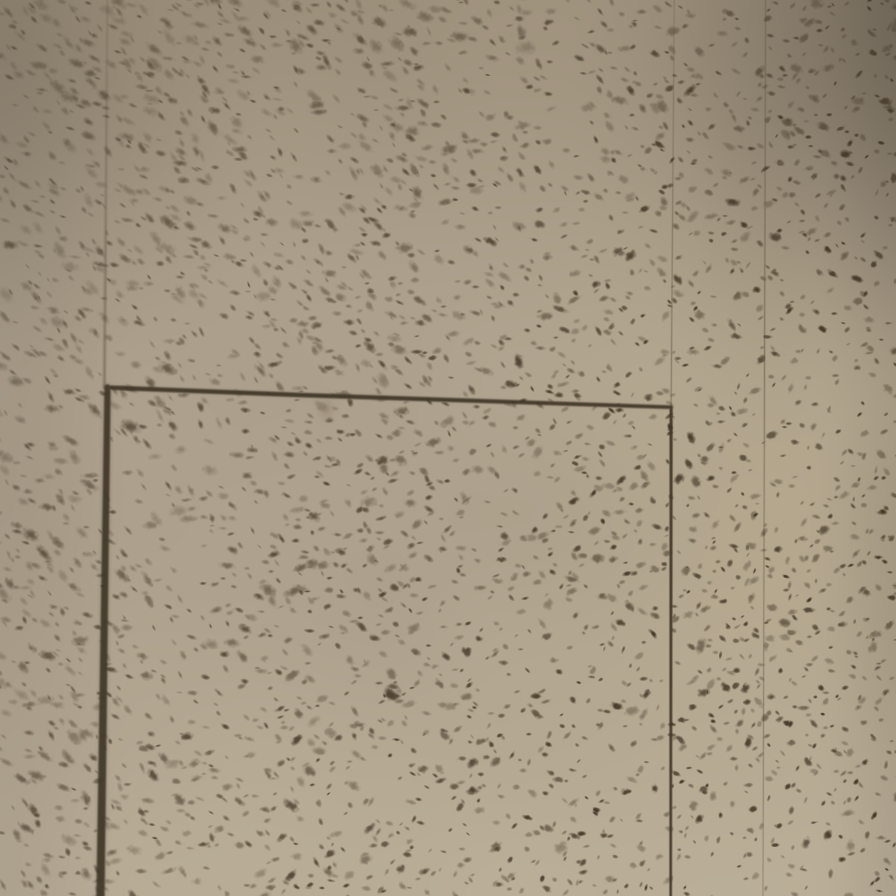
This texture is drawn by a Shadertoy shader. Its source:

```glsl
// Speckled stone-like wall panels with a recessed door outline and thin seams.
// A warm light gradient is overlaid with hashed, jittered grids of elliptical
// flecks, softer and more slanted at upper left; grooves are segment distances.

const vec3 TOP_TONE    = vec3(0.622, 0.570, 0.490);
const vec3 MIDDLE_TONE = vec3(0.682, 0.632, 0.554);
const vec3 BOTTOM_TONE = vec3(0.722, 0.676, 0.592);
const vec3 FLECK_TONE  = vec3(0.260, 0.215, 0.150);
const vec3 GROOVE_TONE = vec3(0.250, 0.210, 0.150);
const vec3 SMUDGE_TONE = vec3(0.560, 0.490, 0.420);

// Door corners and seam ends, in canvas units
const vec2 DOOR_TOP_LEFT     = vec2(0.1200, 0.5675);
const vec2 DOOR_TOP_BEND     = vec2(0.3330, 0.5592);
const vec2 DOOR_TOP_RIGHT    = vec2(0.7490, 0.5455);
const vec2 DOOR_BOTTOM_LEFT  = vec2(0.1120, -0.01);
const vec2 DOOR_BOTTOM_RIGHT = vec2(0.7485, -0.01);
const vec2 LEFT_SEAM_BOTTOM  = vec2(0.1165, 0.5675);
const vec2 LEFT_SEAM_TOP     = vec2(0.1200, 1.01);
const vec2 RIGHT_SEAM_TOP    = vec2(0.7526, 1.01);
const vec2 FAR_SEAM_TOP      = vec2(0.8545, 1.01);
const vec2 FAR_SEAM_BOTTOM   = vec2(0.8515, -0.01);

uint mixBits(uint n) {
    n = n * 747796405u + 2891336453u;
    n = ((n >> ((n >> 28u) + 4u)) ^ n) * 277803737u;
    return (n >> 22u) ^ n;
}

// Four random values per integer cell
vec4 hash4(vec2 cell, uint seed) {
    ivec2 c = ivec2(cell) + 1000;
    uint a = mixBits(uint(c.x) + mixBits(uint(c.y) + mixBits(seed)));
    uint b = mixBits(a);
    uvec4 bits = uvec4(a, a >> 16u, b, b >> 16u) & 65535u;
    return vec4(bits) / 65535.0;
}

float noise(vec2 p) {
    vec2 i = floor(p), f = fract(p);
    f = f * f * (3.0 - 2.0 * f);
    float low  = mix(hash4(i, 7u).x, hash4(i + vec2(1, 0), 7u).x, f.x);
    float high = mix(hash4(i + vec2(0, 1), 7u).x, hash4(i + vec2(1, 1), 7u).x, f.x);
    return mix(low, high, f.y);
}

// Soft elliptical spot, 1 at its center
float spot(vec2 p, vec2 center, vec2 radius) {
    vec2 q = (p - center) / radius;
    return exp(-dot(q, q));
}

// Focus rises toward the lower right
float focusAt(vec2 p) {
    return smoothstep(0.0, 0.95, 0.75 * p.x + 0.40 * (1.0 - p.y));
}

// Flecks thin out inside the door's upper left
float densityAt(vec2 p) {
    return (0.6 + 0.8 * noise(p * 11.0)) * (1.0 - 0.4 * spot(p, vec2(0.22, 0.50), vec2(0.16, 0.12)));
}

// Coverage of one layer of scattered flecks
float flecks(vec2 p, float cells, float chance, float size, uint seed, float px) {
    float cover = 0.0;
    float ragged = 0.6 * (noise(p * 300.0) - 0.5);
    vec2 home = floor(p * cells);
    for (int j = -1; j <= 1; j++)
    for (int i = -1; i <= 1; i++) {
        vec2 cell = home + vec2(i, j);
        vec4 r = hash4(cell, seed), s = hash4(cell, seed + 50u);
        vec2 center = (cell + r.xy) / cells;
        if (r.z > chance * densityAt(center)) continue;

        float focus = focusAt(center);
        float angle = mix(-0.60, 0.25, focus * focus) + (r.w - 0.5) * mix(0.9, 2.4, focus);
        float ca = cos(angle), sa = sin(angle);
        vec2 q = p - center;
        q = vec2(ca * q.x + sa * q.y, ca * q.y - sa * q.x);

        float halfLength = size * mix(0.65, 1.4, s.x * s.x) * mix(1.40, 1.0, focus);
        float halfWidth = halfLength * mix(0.42, 0.75, s.y) * mix(0.80, 1.0, focus);
        float d = length(q / vec2(halfLength, halfWidth)) + ragged;
        float soft = min(0.95, mix(0.80, 0.45, focus) + 0.4 * px / halfWidth);
        float strength = mix(0.28, 0.85, s.z * s.z) * mix(0.72, 1.15, focus);
        cover = max(cover, strength * (1.0 - smoothstep(1.0 - soft, 1.0 + soft, d)));
    }
    return cover;
}

// Line from a to b with its own half width at each end
float stroke(vec2 p, vec2 a, vec2 b, float widthA, float widthB, float soft) {
    vec2 ab = b - a;
    float t = clamp(dot(p - a, ab) / dot(ab, ab), 0.0, 1.0);
    float d = length(p - a - ab * t) - mix(widthA, widthB, t);
    return 1.0 - smoothstep(-soft, soft, d);
}

vec3 wallLight(vec2 p) {
    vec3 tone = mix(BOTTOM_TONE, MIDDLE_TONE, smoothstep(0.0, 0.40, p.y));
    tone = mix(tone, TOP_TONE, smoothstep(0.58, 1.02, p.y));
    // Dim corners and edges
    tone *= 1.0 - 0.25 * smoothstep(0.62, 1.05, p.x) * smoothstep(0.50, 1.0, p.y);
    tone *= 1.0 - 0.10 * spot(p, vec2(0.0, 1.0), vec2(0.22, 0.35));
    tone *= 1.0 - 0.08 * smoothstep(0.90, 1.02, p.x);
    tone *= 0.95 + 0.05 * smoothstep(0.0, 0.16, p.x);
    // Warm glow on the right-hand panels
    tone += vec3(0.028, 0.025, 0.004) * spot(p, vec2(0.86, 0.42), vec2(0.20, 0.30));
    return tone * (0.985 + 0.03 * noise(p * 7.0));
}

void mainImage(out vec4 fragColor, in vec2 fragCoord) {
    vec2 p = fragCoord / iResolution.xy;
    float px = 1.0 / iResolution.y;
    vec3 color = wallLight(p);

    // Faint smudge below the door's top edge
    color = mix(color, SMUDGE_TONE, 0.4 * spot(p, vec2(0.364, 0.543), vec2(0.008, 0.011)));

    // Medium, small and sparse large flecks
    float cover = flecks(p, 50.0, 0.68, 0.0041, 1u, px);
    cover = max(cover, flecks(p, 68.0, 0.42, 0.0029, 2u, px));
    cover = max(cover, flecks(p, 25.0, 0.08, 0.0055, 3u, px));
    color = mix(color, FLECK_TONE, cover);

    // Thin panel seams, fading upward
    float fine = max(px, 0.0014);
    float fade = mix(1.0, 0.55, smoothstep(0.6, 1.0, p.y));
    float seam = 0.34 * stroke(p, LEFT_SEAM_BOTTOM, LEFT_SEAM_TOP, 0.0016, 0.0008, 0.0022);
    seam = max(seam, 0.42 * stroke(p, DOOR_TOP_RIGHT, RIGHT_SEAM_TOP, 0.0006, 0.0005, fine));
    seam = max(seam, 0.46 * stroke(p, FAR_SEAM_BOTTOM, FAR_SEAM_TOP, 0.0003, 0.0007, fine));
    color = mix(color, GROOVE_TONE, seam * fade);

    // Door grooves with a soft shadow beside them
    float shadow = stroke(p, DOOR_TOP_LEFT, DOOR_BOTTOM_LEFT, 0.003, 0.004, 0.006);
    shadow = max(shadow, stroke(p, DOOR_TOP_LEFT, DOOR_TOP_BEND, 0.002, 0.002, 0.004));
    shadow = max(shadow, stroke(p, DOOR_TOP_BEND, DOOR_TOP_RIGHT, 0.002, 0.001, 0.004));
    color *= 1.0 - 0.20 * shadow;
    float groove = stroke(p, DOOR_TOP_LEFT, DOOR_BOTTOM_LEFT, 0.0034, 0.0046, 0.0020);
    groove = max(groove, stroke(p, DOOR_TOP_LEFT, DOOR_TOP_BEND, 0.0024, 0.0024, 0.0018));
    groove = max(groove, stroke(p, DOOR_TOP_BEND, DOOR_TOP_RIGHT, 0.0024, 0.0020, 0.0018));
    groove = max(groove, stroke(p, DOOR_TOP_RIGHT, DOOR_BOTTOM_RIGHT, 0.0018, 0.0015, fine));
    color = mix(color, GROOVE_TONE, 0.90 * groove);

    fragColor = vec4(color, 1.0);
}
```
